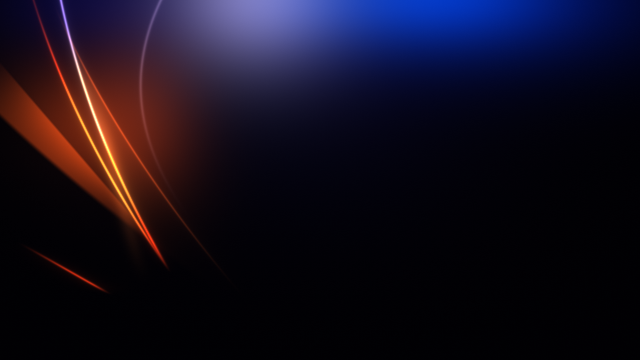
This background is drawn by a Shadertoy shader. Its source:

```glsl
// Dark backdrop with blue and ember glows and fine curved light streaks at the left.
#define STREAK_WIDTH 0.0017
#define HALO_WIDTH 0.010
#define HALO_GAIN 0.16
#define GRAIN 0.004
#define BASE_COLOR vec3(0.004, 0.002, 0.012)
#define AZURE vec3(0.00, 0.19, 0.42)
#define DEEP_BLUE vec3(0.00, 0.025, 0.31)
#define LAVENDER vec3(0.47, 0.44, 0.52)
#define NAVY vec3(0.015, 0.015, 0.085)
#define EMBER vec3(0.34, 0.105, 0.025)
#define GOLD vec3(1.00, 0.72, 0.22)
#define RED vec3(0.95, 0.20, 0.06)

float hash(vec2 p) {
    return fract(sin(dot(p, vec2(127.1, 311.7))) * 43758.5453);
}

// Soft elliptical light
float glow(vec2 p, vec2 center, vec2 radius) {
    vec2 d = (p - center) / radius;
    return exp(-dot(d, d));
}

// Signed distance to x = k.x + k.y*t + k.z*t*t, positive on the right
float curveDistance(vec2 p, vec3 k) {
    float slope = k.y + 2.0 * k.z * p.y;
    return (p.x - k.x - p.y * (k.y + k.z * p.y)) / sqrt(1.0 + slope * slope);
}

// Antialiased core with a faint halo
float streak(float d, float width) {
    float pixel = 0.6 / iResolution.y;
    float w = width + pixel;
    float core = exp(-d * d / (w * w)) * width / w * 1.6;
    return core + HALO_GAIN * exp(-abs(d) / HALO_WIDTH);
}

// Fade in from a to b and out from c to d
float span(float t, float a, float b, float c, float d) {
    return smoothstep(a, b, t) * (1.0 - smoothstep(c, d, t));
}

vec3 backgroundGlows(vec2 p) {
    vec3 color = BASE_COLOR;
    color += AZURE * glow(p, vec2(1.20, -0.02), vec2(0.36, 0.15));
    color += DEEP_BLUE * glow(p, vec2(1.32, 0.0), vec2(0.56, 0.20));
    color += LAVENDER * glow(p, vec2(0.70, -0.02), vec2(0.25, 0.23));
    color += NAVY * glow(p, vec2(0.85, 0.15), vec2(0.55, 0.40));
    color += vec3(0.02, 0.02, 0.17) * glow(p, vec2(0.24, 0.0), vec2(0.30, 0.15));
    return color;
}

// Translucent ember sheets bounded by curved edges
vec3 emberSheets(vec2 p) {
    float lower = curveDistance(p, vec3(-0.30, 0.80, 0.39));
    float upper = curveDistance(p, vec3(-0.15, 0.86, 0.0));
    float white = curveDistance(p, vec3(0.169, 0.207, 0.257));
    float outer = curveDistance(p, vec3(0.145, 0.43, 0.26));

    float lit = mix(0.12, 1.0, smoothstep(-0.006, 0.012, lower));
    vec3 color = EMBER * lit * glow(p, vec2(0.38, 0.36), vec2(0.17, 0.22));
    color += EMBER * lit * 0.85 * glow(p, vec2(0.17, 0.35), vec2(0.18, 0.18));

    float wedge = smoothstep(-0.004, 0.010, lower) * (1.0 - smoothstep(-0.004, 0.004, upper));
    float edgeLight = 0.45 + 0.75 * exp(-abs(upper) / 0.045);
    color += vec3(0.34, 0.115, 0.025) * wedge * edgeLight * span(p.y, 0.13, 0.36, 0.42, 0.70);

    float veil = smoothstep(-0.003, 0.003, white) * (1.0 - smoothstep(-0.004, 0.004, outer));
    color += vec3(0.25, 0.13, 0.055) * veil * exp(-white / 0.045) * span(p.y, 0.14, 0.27, 0.32, 0.66);

    float tail = curveDistance(p, vec3(0.20, 0.23, 0.03));
    color += vec3(0.22, 0.10, 0.04) * exp(-tail * tail / 0.0004) * span(p.y, 0.25, 0.45, 0.48, 0.80);
    return color;
}

vec3 lightStreaks(vec2 p) {
    float t = p.y;
    // Warm main streak
    vec3 warm = mix(RED, GOLD, span(t, 0.18, 0.36, 0.52, 0.70));
    float d = curveDistance(p, vec3(0.093, 0.309, 0.255));
    vec3 color = warm * streak(d, STREAK_WIDTH) * (0.25 + 0.75 * smoothstep(0.0, 0.25, t))
        * (1.0 - smoothstep(0.62, 0.76, t));
    // White streak that cools at the top and reddens at its tip
    vec3 pale = mix(vec3(0.62, 0.50, 0.85), vec3(1.0, 0.90, 0.72), smoothstep(0.05, 0.24, t));
    pale = mix(pale, GOLD, smoothstep(0.34, 0.46, t));
    pale = mix(pale, RED, smoothstep(0.48, 0.66, t));
    d = curveDistance(p, vec3(0.169, 0.207, 0.257));
    color += pale * streak(d, STREAK_WIDTH * 1.15) * (1.0 - smoothstep(0.66, 0.76, t));
    // Thin outer streak
    d = curveDistance(p, vec3(0.145, 0.43, 0.26));
    color += vec3(0.75, 0.28, 0.09) * 0.6 * streak(d, STREAK_WIDTH * 0.8) * span(t, 0.0, 0.25, 0.40, 0.84);
    // Pale arc
    d = curveDistance(p, vec3(0.447, -0.4745, 1.0));
    color += vec3(0.30, 0.25, 0.30) * 0.55 * streak(d, STREAK_WIDTH * 1.6) * (1.0 - smoothstep(0.12, 0.63, t));
    // Short low streak
    d = curveDistance(p, vec3(-1.133, 1.76, 0.0));
    color += RED * 0.85 * streak(d, STREAK_WIDTH) * span(t, 0.67, 0.77, 0.785, 0.82);
    return color;
}

void mainImage(out vec4 fragColor, in vec2 fragCoord) {
    // x runs right, y runs down from the top edge, both in canvas heights
    vec2 p = fragCoord / iResolution.y;
    p.y = 1.0 - p.y;
    vec3 color = backgroundGlows(p) + emberSheets(p) + lightStreaks(p);
    color += (hash(floor(p * 432.0)) - 0.5) * GRAIN;
    fragColor = vec4(clamp(color, 0.0, 1.0), 1.0);
}
```
